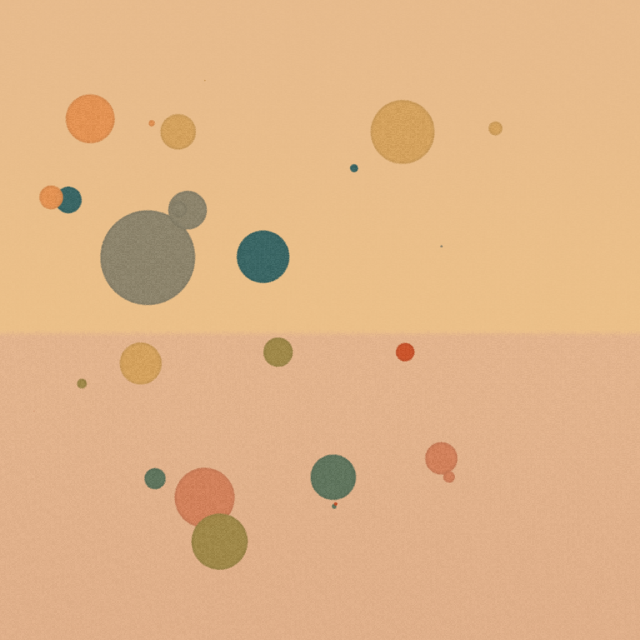
Reproduce this background procedurally as a WebGL 1 fragment shader.

```glsl
precision highp float;
uniform vec2 u_resolution;

#define DISC_COUNT 27
#define LARGEST_RADIUS 0.074
#define BASE_RADIUS 0.053
#define SIZE_FALLOFF 1.6
#define HORIZON 0.479
#define HORIZON_BLUR 0.007
#define EDGE_SOFTNESS 0.0018
#define GRAIN_CELLS 512.0
#define SKY_GRAIN 0.012
#define GROUND_GRAIN 0.035
#define DISC_GRAIN 0.06
#define DISC_OPACITY 0.97

float hash(vec2 p) {
  return fract(sin(dot(p, vec2(127.1, 311.7))) * 43758.5453);
}

// Fine paper grain centred on zero
float paperGrain(vec2 uv) {
  float fine = hash(floor(uv * GRAIN_CELLS));
  float coarse = hash(floor(uv * GRAIN_CELLS * 0.5) + 17.0);
  return mix(fine, coarse, 0.3) - 0.5;
}

// Discs shrink with their index
float discRadius(float i) {
  if (i < 0.5) return LARGEST_RADIUS;
  return BASE_RADIUS * pow(1.0 - i / float(DISC_COUNT), SIZE_FALLOFF);
}

// Even scatter leaning left, looser for the small discs
vec2 scatter(float i) {
  vec2 p = fract(vec2(0.24, 0.62) + i * vec2(0.5698, 0.2549));
  vec2 jitter = vec2(hash(vec2(i, 3.0)), hash(vec2(i, 8.0))) - 0.5;
  return vec2(0.12 + 0.66 * pow(p.x, 1.25), 0.12 + 0.77 * p.y)
       + jitter * 0.008 * i;
}

// Every fifth disc overlaps an earlier, larger one
vec2 discCentre(float i) {
  if (abs(mod(i, 5.0) - 3.0) > 0.5) return scatter(i);
  float parent = mod(i, 10.0) > 7.5 ? i - 8.0 : i - 1.0;
  float angle = i * 1.68;
  float reach = mix(0.6, 0.95, hash(vec2(i, 5.0)));
  return scatter(parent) + vec2(cos(angle), sin(angle))
       * reach * (discRadius(parent) + discRadius(i));
}

vec3 discColour(float i) {
  vec3 gold = vec3(0.83, 0.63, 0.36);
  float slot = mod(i, 8.0);
  if (slot < 0.5) return vec3(0.54, 0.51, 0.42);  // stone
  if (slot < 1.5) return gold;
  if (slot < 2.5) return vec3(0.82, 0.50, 0.35);  // coral
  if (slot < 3.5) return vec3(0.62, 0.53, 0.28);  // olive
  if (slot < 4.5) return vec3(0.21, 0.39, 0.39);  // teal
  if (slot < 5.5) return vec3(0.89, 0.57, 0.32);  // orange
  if (slot < 6.5) return vec3(0.36, 0.45, 0.36);  // green
  return i < 8.0 ? gold : vec3(0.79, 0.32, 0.16); // red
}

vec3 background(vec2 uv, float grain) {
  vec3 sky = mix(vec3(0.922, 0.751, 0.535), vec3(0.905, 0.732, 0.55),
                 smoothstep(HORIZON, 1.0, uv.y));
  vec3 ground = mix(vec3(0.876, 0.686, 0.538), vec3(0.888, 0.704, 0.553),
                    smoothstep(0.0, HORIZON, uv.y));
  float above = smoothstep(HORIZON - HORIZON_BLUR, HORIZON + HORIZON_BLUR,
                           uv.y + grain * 0.004);
  return mix(ground + grain * GROUND_GRAIN, sky + grain * SKY_GRAIN, above);
}

void main() {
  vec2 uv = gl_FragCoord.xy / u_resolution;
  float grain = paperGrain(uv);
  vec3 colour = background(uv, grain);

  // Discs from large to small, each with a faintly darker rim
  for (int n = 0; n < DISC_COUNT; n++) {
    float i = float(n);
    float dist = length(uv - discCentre(i)) - discRadius(i);
    dist += grain * 0.0006;
    float cover = 1.0 - smoothstep(-EDGE_SOFTNESS, EDGE_SOFTNESS, dist);
    float rim = smoothstep(-0.006, 0.0, dist);
    vec3 ink = discColour(i) * (1.0 - 0.06 * rim) + grain * DISC_GRAIN;
    colour = mix(colour, ink, cover * DISC_OPACITY);
  }

  gl_FragColor = vec4(colour, 1.0);
}
```
